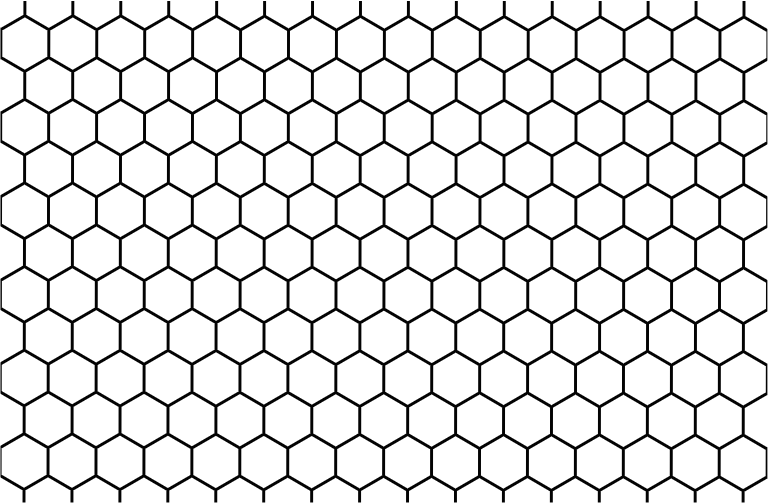
This pattern is drawn by a WebGL 1 fragment shader. Its source:

```glsl
precision highp float;
// Black honeycomb outline on white, sixteen cells wide, with a thin white border.

uniform vec2 u_resolution;

const float COLUMNS = 16.02;         // cells across the canvas
const float ROW_STRETCH = 1.007;     // cell height relative to a regular hexagon
const float TILT = 0.0018;           // slight clockwise turn, in radians
const float LINE_WIDTH = 0.0615;     // in cell widths
const vec2 LATTICE_SHIFT = vec2(0.0, -0.0016);   // in canvas widths
const vec2 MARGIN_LOW = vec2(0.0006, 0.003);     // left, bottom
const vec2 MARGIN_HIGH = vec2(0.0008, 0.002);    // right, top
const vec3 PAPER = vec3(1.0);
const vec3 INK = vec3(0.012);

vec2 rotate(vec2 p, float angle) {
    float c = cos(angle);
    float s = sin(angle);
    return vec2(c * p.x - s * p.y, s * p.x + c * p.y);
}

// Offset from the nearest centre of a pointy-top hexagon lattice of unit width.
vec2 hexOffset(vec2 p) {
    vec2 period = vec2(1.0, sqrt(3.0));
    vec2 a = mod(p + 0.5 * period, period) - 0.5 * period;
    vec2 b = mod(p, period) - 0.5 * period;
    return dot(a, a) < dot(b, b) ? a : b;
}

// Distance from a point inside a cell to its closest side.
float hexEdgeDistance(vec2 offset) {
    vec2 q = abs(offset);
    return 0.5 - max(q.x, dot(q, vec2(0.5, 0.5 * sqrt(3.0))));
}

// Antialiased coverage of the region where the signed distance is negative.
float coverage(float dist, float pixel) {
    return clamp(0.5 - dist / pixel, 0.0, 1.0);
}

// Antialiased mask of the area inside the white border.
float insideMargin(vec2 uv, vec2 low, vec2 high, vec2 pixel) {
    vec2 inset = min(uv - low, 1.0 - high - uv);
    return coverage(-inset.x, pixel.x) * coverage(-inset.y, pixel.y);
}

void main() {
    vec2 uv = gl_FragCoord.xy / u_resolution;
    vec2 centred = (gl_FragCoord.xy - 0.5 * u_resolution) / u_resolution.x;

    // Lattice coordinates, measured in cell widths
    vec2 p = rotate(centred - LATTICE_SHIFT, TILT) * COLUMNS;
    p.y /= ROW_STRETCH;

    // Cell outlines, trimmed at the border
    float pixel = COLUMNS / u_resolution.x;
    float edge = hexEdgeDistance(hexOffset(p));
    float ink = coverage(edge - 0.5 * LINE_WIDTH, pixel);
    ink *= insideMargin(uv, MARGIN_LOW, MARGIN_HIGH, 1.0 / u_resolution);

    gl_FragColor = vec4(mix(PAPER, INK, ink), 1.0);
}
```
